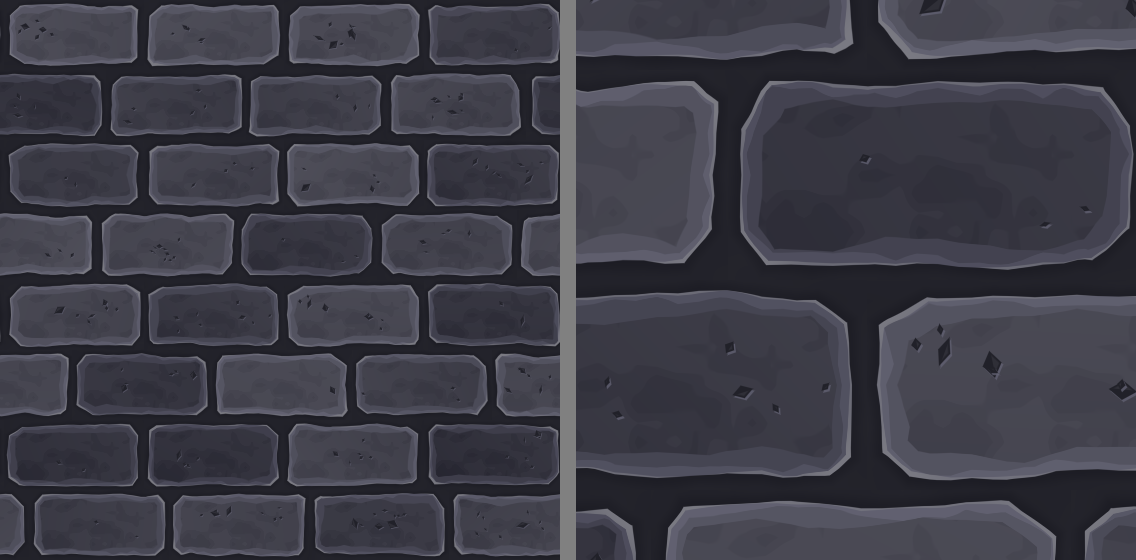
Left, the full canvas; right, a detail of the centre.
Give the GLSL for this texture, as a WebGL 1 fragment shader.

```glsl
precision highp float;

uniform vec2 u_resolution;

// Layout: one unit is the height of a row, each brick cell is 2 x 1
const float ROWS = 8.0;
const float COLUMNS = 4.0;
const float START_X = 0.026;
const vec2 HALF_BRICK = vec2(0.925, 0.425);
const float CHAMFER_MIN = 0.06;
const float CHAMFER_MAX = 0.21;
const float EDGE_WOBBLE = 0.06;
const float EDGE_ROUGHNESS = 0.018;

// Painted bands, measured inward from the edge
const float RIM_WIDTH = 0.045;
const float BEVEL_WIDTH = 0.10;
const float BAND_VARIATION = 0.07;
const float TONE_RANGE = 0.10;
const int CHIPS = 10;

const vec3 MORTAR = vec3(0.135, 0.135, 0.165);
const vec3 SHADOW = vec3(0.115, 0.115, 0.145);
const vec3 FACE = vec3(0.245, 0.243, 0.285);
const vec3 BEVEL = vec3(0.29, 0.288, 0.34);
const vec3 RIM = vec3(0.345, 0.343, 0.405);
const vec3 HIGHLIGHT = vec3(0.49, 0.49, 0.52);
const vec3 PIT = vec3(0.13, 0.13, 0.16);

float hash(vec2 p) {
  vec3 q = fract(p.xyx * 0.1031);
  q += dot(q, q.yzx + 33.33);
  return fract((q.x + q.y) * q.z);
}

vec2 hash2(vec2 p) {
  return vec2(hash(p), hash(p + vec2(37.0, 71.0)));
}

// Bilinear noise: its straight segments give a chiselled outline
float facetNoise(vec2 p) {
  vec2 i = floor(p), f = fract(p);
  return mix(mix(hash(i), hash(i + vec2(1.0, 0.0)), f.x),
             mix(hash(i + vec2(0.0, 1.0)), hash(i + 1.0), f.x), f.y);
}

// Box with a differently cut corner in each quadrant
float brickDistance(vec2 p, vec2 seed) {
  vec2 q = abs(p) - HALF_BRICK;
  vec2 cut = hash2(seed + 5.0 * sign(p));
  vec2 slope = normalize(vec2(1.0, mix(0.6, 1.6, cut.x)));
  float chamfer = mix(CHAMFER_MIN, CHAMFER_MAX, cut.y);
  return max(max(q.x, q.y), dot(q, slope) + 0.6 * chamfer);
}

float rhombus(vec2 p, vec2 size) {
  return (dot(abs(p) / size, vec2(1.0)) - 1.0) * size.y * 0.8;
}

// Clustered pits, each with a lit lower lip
vec3 addChips(vec3 color, vec2 p, vec2 seed, float px) {
  float amount = mix(0.15, 0.95, hash(seed + 3.0));
  for (int i = 0; i < CHIPS; i++) {
    float n = float(i);
    vec2 key = seed + vec2(n * 7.0, 11.0);
    vec2 cluster = hash2(seed + 50.0 + 9.0 * mod(n, 2.0)) - 0.5;
    vec2 center = cluster * vec2(1.25, 0.3)
                + (hash2(key) - 0.5) * vec2(0.5, 0.34);
    vec2 form = hash2(key + 19.0);
    float radius = mix(0.026, 0.09, form.x * form.x * form.x);
    vec2 size = radius * vec2(1.0, mix(0.35, 0.8, form.y));
    float angle = 6.283 * hash(key + 23.0);
    float c = cos(angle), s = sin(angle);
    mat2 turn = mat2(c, -s, s, c);
    vec2 q = turn * (p - center);
    float present = step(hash(key + 29.0), amount);
    float lip = rhombus(turn * (p - center - vec2(0.008, -0.010)), size);
    float pit = rhombus(q, size);
    float floorSide = smoothstep(-px, px, q.y - 0.1 * size.y);
    vec3 pitColor = mix(PIT, FACE * 0.85, 0.7 * floorSide);
    pitColor = mix(pitColor, PIT, smoothstep(-0.014, -0.004, pit));
    color = mix(color, RIM * 1.1, present * 0.8 * smoothstep(px, -px, lip));
    color = mix(color, pitColor, present * smoothstep(px, -px, pit));
  }
  return color;
}

void main() {
  vec2 uv = gl_FragCoord.xy / u_resolution;
  float px = 0.7 * ROWS / u_resolution.y;

  // Even rows line up; odd rows slide by a growing step
  float down = (1.0 - uv.y) * ROWS;
  float row = floor(down);
  float pair = floor(row * 0.5);
  float shift = mod(row, 2.0) * (0.73 - 0.061 * pair * pair);
  float across = uv.x * COLUMNS - START_X - shift;
  vec2 id = vec2(mod(floor(across), COLUMNS), row);
  vec2 p = vec2(2.0 * fract(across) - 1.0, 0.5 - fract(down));
  vec2 seed = id * vec2(43.0, 29.0) + 7.0;

  // Worn outline
  float wobble = facetNoise(p * vec2(3.0, 2.5) + seed) - 0.5;
  float rough = facetNoise(p * 10.0 + seed + 13.0) - 0.5;
  float d = brickDistance(p, seed) + EDGE_WOBBLE * wobble + EDGE_ROUGHNESS * rough;
  float depth = -d;

  // Mortar, darkest beside the bricks
  vec3 mortar = mix(SHADOW, MORTAR, smoothstep(0.0, 0.07, d));
  mortar += 0.012 * (facetNoise(p * 5.0 + seed) - 0.5);

  // Face with flat blotches and a soft slanted gradient
  float blotch = 0.65 * facetNoise(p * vec2(3.5, 4.5) + 20.0)
               + 0.35 * facetNoise(p * 11.0 + 40.0);
  vec3 face = FACE - 0.016 * smoothstep(0.50, 0.52, blotch)
                   - 0.012 * smoothstep(0.62, 0.64, blotch);
  face += 0.018 * dot(p, hash2(seed + 31.0) * 2.0 - 1.0);

  // Stepped bevel bands
  float vary = facetNoise(p * vec2(4.0, 5.0) + seed + 61.0) - 0.5;
  float bevelEdge = BEVEL_WIDTH + BAND_VARIATION * 1.4 * vary;
  float rimEdge = RIM_WIDTH + BAND_VARIATION * (0.6 * rough - 0.5 * vary);
  vec3 brick = mix(face, BEVEL, smoothstep(px, -px, depth - bevelEdge));
  brick = mix(brick, RIM, 0.85 * smoothstep(px, -px, depth - rimEdge));
  brick += TONE_RANGE * (hash(seed + 17.0) - 0.5);
  brick = addChips(brick, p, seed, px);

  // Broken highlight, widest on the corners
  vec2 q = abs(p) - HALF_BRICK;
  float corner = smoothstep(-0.32, -0.08, q.x + q.y);
  float gaps = facetNoise(p * 6.0 + seed + 83.0);
  float lightWidth = 0.030 * (gaps - 0.25) + 0.020 * corner;
  float light = smoothstep(px, -px, depth - lightWidth);
  brick = mix(brick, HIGHLIGHT, light * mix(0.6, 0.9, corner));

  gl_FragColor = vec4(mix(mortar, brick, smoothstep(px, -px, d)), 1.0);
}
```
